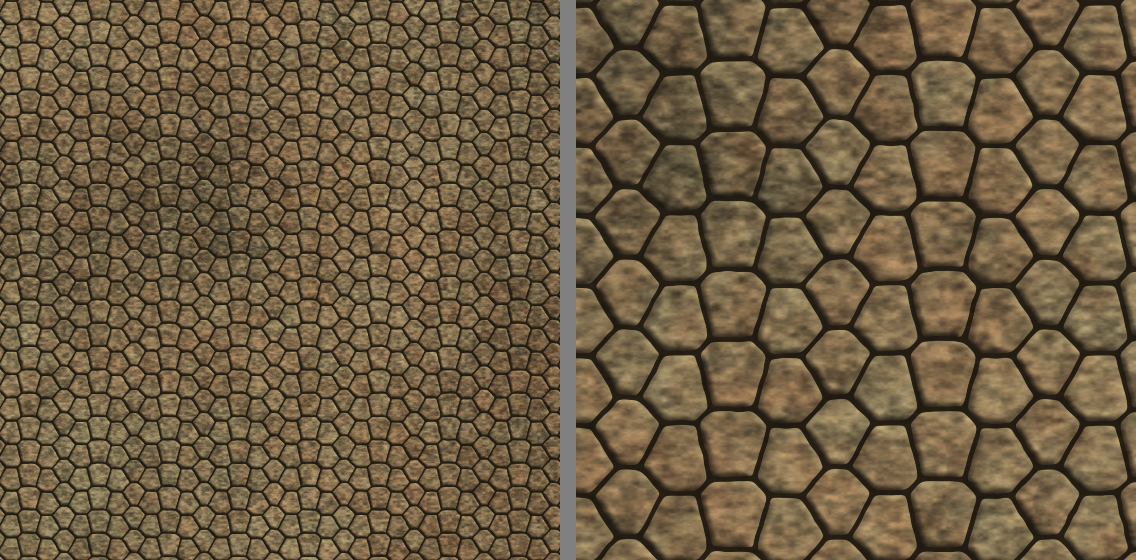
Left: the whole. Right: its middle third, enlarged.
Write a Shadertoy shader that draws this texture.

```glsl
// Weathered stone scales: four staggered columns per repeat, bevelled, with mossy and rusty wear.
#define REPEATS_ACROSS 8.0
#define ROWS 24.0
#define GAP 0.034
#define BEVEL 0.11
#define ROUNDING 42.0
#define LIGHT_DIR vec2(0.60, 0.80)
#define GROUT vec3(0.135, 0.11, 0.075)
#define RUST vec3(0.53, 0.415, 0.29)
#define MOSS vec3(0.525, 0.475, 0.345)
#define HIGHLIGHT vec3(0.76, 0.68, 0.48)

const int COLUMNS = 4;
const float PERIOD = ROWS / REPEATS_ACROSS;

// Centres of the stones in one repeat, in units of the row height
const vec2 CENTRES[COLUMNS] = vec2[](
    vec2(0.40, 0.44), vec2(1.23, 0.64), vec2(2.06, 0.40), vec2(2.73, 0.81));

float hash(vec2 p) {
    vec3 q = fract(vec3(p.xyx) * 0.1031);
    q += dot(q, q.yzx + 33.33);
    return fract((q.x + q.y) * q.z);
}

float noise(vec2 p) {
    vec2 i = floor(p), f = fract(p);
    f = f * f * (3.0 - 2.0 * f);
    return mix(mix(hash(i), hash(i + vec2(1, 0)), f.x),
               mix(hash(i + vec2(0, 1)), hash(i + vec2(1, 1)), f.x), f.y);
}

float fbm(vec2 p) {
    float sum = 0.0, amplitude = 0.57;
    for (int i = 0; i < 3; i++) {
        sum += amplitude * noise(p);
        p = p * 2.03 + 17.3;
        amplitude *= 0.5;
    }
    return sum;
}

// Centre of a column's stone; columns outside 0..3 belong to adjacent repeats
vec2 stoneCentre(int column, int row) {
    int k = (column + COLUMNS) % COLUMNS;
    float shift = float((column - k) / COLUMNS) * PERIOD;
    return CENTRES[k] + vec2(shift, float(row));
}

// Returns rounded distance to the joint; also the outward slope and stone number
float stoneEdge(vec2 p, out vec2 slope, out vec2 id) {
    vec2 tile = floor(p / vec2(PERIOD, 1.0));
    vec2 local = p - tile * vec2(PERIOD, 1.0);
    vec2 nearest = vec2(0.0);
    float best = 1e3;

    for (int c = -2; c < COLUMNS + 2; c++)
    for (int r = -1; r <= 1; r++) {
        vec2 to = stoneCentre(c, r) - local;
        if (dot(to, to) < best) {
            best = dot(to, to);
            nearest = to;
            id = vec2(float(c), float(r)) + tile * vec2(float(COLUMNS), 1.0);
        }
    }

    // Soft minimum over the bisectors rounds the corners
    float total = 0.0;
    slope = vec2(0.0);
    for (int c = -2; c < COLUMNS + 2; c++)
    for (int r = -1; r <= 1; r++) {
        vec2 to = stoneCentre(c, r) - local;
        vec2 across = to - nearest;
        if (dot(across, across) > 0.001) {
            vec2 direction = normalize(across);
            float weight = exp(-ROUNDING * dot(0.5 * (to + nearest), direction));
            total += weight;
            slope += weight * direction;
        }
    }
    slope /= max(total, 1e-12);
    return -log(max(total, 1e-12)) / ROUNDING;
}

void mainImage(out vec4 fragColor, in vec2 fragCoord) {
    vec2 p = fragCoord / iResolution.y * ROWS;
    float pixel = ROWS / iResolution.y;

    // Slightly worn outlines
    vec2 wobble = vec2(noise(p * 6.0), noise(p * 6.0 + 41.0)) - 0.5;
    vec2 slope, id;
    float edge = stoneEdge(p + 0.025 * wobble, slope, id);

    // Colour differs by stone and in broad patches, with more moss on the left
    float patches = fbm(p * 0.22 + 7.0);
    float blotches = fbm(p * 2.3 + 90.0);
    float hue = 0.30 * hash(id + 200.0) + 0.7 * patches + 0.8 * blotches - 0.40;
    vec3 stone = mix(RUST, MOSS, smoothstep(0.0, 1.0, hue + 0.15 - 0.3 * p.x / ROWS));

    // Streaky grain, dark stains and uneven brightness
    float grain = fbm(p * vec2(5.5, 10.0));
    float stain = smoothstep(0.52, 0.75, fbm(p * 3.2 + 31.0));
    float broad = fbm(p * 0.13 + 3.0) - 0.5;
    stone *= 0.52 + 0.90 * grain + 0.10 * (hash(id + 60.0) - 0.5) + 0.38 * broad;
    stone *= 1.0 - 0.18 * stain;

    // Bevel lit from the upper right, shaded on the lower left
    float light = dot(slope, LIGHT_DIR);
    float gap = GAP - 0.020 * light;
    float bevel = 1.0 - smoothstep(gap, gap + BEVEL, edge);
    stone = mix(stone, HIGHLIGHT * (0.6 + 0.7 * grain), 0.65 * bevel * max(light, 0.0));
    stone *= 1.0 - bevel * (0.10 + 0.60 * max(-light, 0.0));

    float cover = smoothstep(gap - 0.6 * pixel, gap + 0.6 * pixel, edge);
    fragColor = vec4(mix(GROUT * (0.8 + 0.4 * grain), stone, cover), 1.0);
}
```
